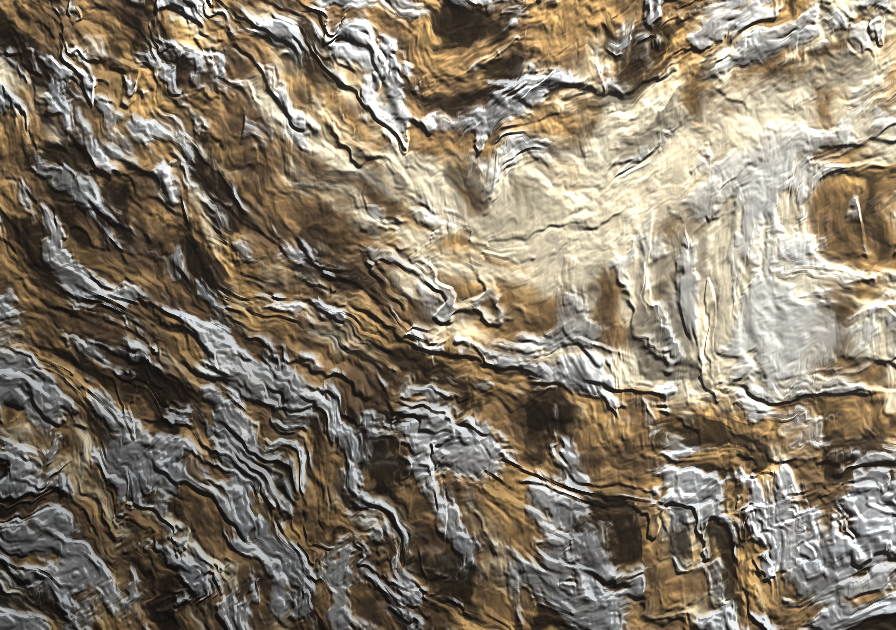
Reproduce this texture procedurally as a Shadertoy shader.

```glsl
// Wet cave wall: folded flowstone shelves with drips over ochre rock.
#define SHELVES 7.5
#define FINE_SHELVES 17.0
#define DRIP_LENGTH 0.5
#define RELIEF_GAIN 0.38
#define LIGHT_STEP 0.005
#define SHADOW vec3(0.10, 0.09, 0.085)
#define UMBER vec3(0.37, 0.30, 0.23)
#define OCHRE vec3(0.76, 0.61, 0.39)
#define CREAM vec3(0.91, 0.87, 0.76)
#define SILVER vec3(0.66, 0.68, 0.70)

vec2 hash2(vec2 p) {
    vec3 q = fract(p.xyx * vec3(0.1031, 0.1030, 0.0973));
    q += dot(q, q.yzx + 33.33);
    return fract((q.xx + q.yz) * q.zy);
}

// Cellular noise: distance to the nearest scattered point.
float cells(vec2 p) {
    vec2 cell = floor(p), local = fract(p);
    float nearest = 2.0;
    for (int j = -1; j <= 1; j++)
        for (int i = -1; i <= 1; i++) {
            vec2 offset = vec2(i, j);
            vec2 d = offset + hash2(cell + offset + 40.0) - local;
            nearest = min(nearest, dot(d, d));
        }
    return sqrt(nearest);
}

// Layered, rotated and bent sines, roughly -0.8 to 0.8.
float sines(vec2 p) {
    float sum = 0.0, amp = 0.5;
    for (int i = 0; i < 5; i++) {
        p = mat2(0.8, 0.6, -0.6, 0.8) * p * 1.9 + 1.7;
        p += 0.7 * sin(p.yx * 0.9 + float(i));
        sum += amp * sin(p.x) * sin(p.y);
        amp *= 0.56;
    }
    return sum;
}

// Height across the folds: they fall from the left and fan out at the right.
float foldHeight(vec2 p) {
    float left = 0.72 * max(0.68 - p.x, 0.0);
    float fan = mix(-0.25, 0.40, smoothstep(0.38, 0.72, p.y));
    return p.y - left - fan * max(p.x - 0.78, 0.0);
}

vec2 foldSpace(vec2 p) {
    float bend = mix(0.09, 0.04, smoothstep(0.1, 0.65, p.y));
    p += bend * vec2(sines(p * 3.5), sines(p * 3.5 + 9.0));
    return vec2(p.x, foldHeight(p));
}

// Profile of one shelf: a steep underside, a lip, then a slow fall.
float shelf(float s) {
    float f = fract(s);
    return smoothstep(0.0, 0.2, f) * (1.0 - f);
}

// x: surface height, y: strength of the shelf lip, z: silver deposit.
vec3 relief(vec2 p) {
    vec2 w = foldSpace(p);
    float teeth = pow(0.5 + 0.5 * sin(p.x * 75.0 + 5.0 * sines(p * 5.0)), 3.0);
    teeth *= smoothstep(0.0, 0.4, sines(p * 5.0 + 3.0));
    float coarse = shelf(w.y * SHELVES + 1.0 * sines(w * vec2(3.5, 6.0)) + DRIP_LENGTH * teeth);
    float fine = shelf(w.y * FINE_SHELVES + 1.6 * sines(w * vec2(6.0, 10.0) + 5.0) + teeth);
    coarse *= smoothstep(-0.25, 0.3, sines(w * vec2(6.0, 8.0) + 21.0));
    fine *= smoothstep(-0.2, 0.35, sines(w * vec2(9.0, 12.0) + 50.0));
    float lip = coarse * 0.8 + fine * 0.5;

    // Broken silver crust, in strands lower down
    vec2 bent = w + 0.03 * vec2(sines(p * 11.0), sines(p * 11.0 + 4.0));
    float low = 1.0 - smoothstep(0.25, 0.55, w.y);
    float crust = 0.55 * lip + 0.6 * sines(bent * vec2(12.0, 17.0) + 60.0) + 0.16 * low
        + 0.4 * low * sines(vec2(15.0 * p.x + 5.0 * p.y, 7.0 * p.y - 3.0 * p.x) + 8.0)
        + 0.4 * sines(w * vec2(5.0, 9.0) + 31.0);
    float silver = smoothstep(0.20, 0.50, crust);

    // Lumps of several sizes, bent so that no grid shows
    float h = 0.032 * coarse + 0.015 * fine + 0.012 * silver;
    h -= 0.020 * cells(bent * vec2(13.0, 21.0));
    h -= 0.012 * cells(bent * vec2(31.0, 45.0) + 7.0);
    h -= 0.007 * cells(bent * vec2(70.0, 90.0) + 3.0);
    return vec3(h, lip, silver);
}

void mainImage(out vec4 fragColor, in vec2 fragCoord) {
    vec2 p = fragCoord / iResolution.y;
    vec2 w = foldSpace(p);
    vec3 surface = relief(p);
    float lit = relief(p + LIGHT_STEP * vec2(0.45, 0.89)).x;
    float slope = (surface.x - lit) / LIGHT_STEP;

    // Where each mineral lies
    float band = (w.y - 0.61) / 0.13;
    float pale = exp(-band * band) * smoothstep(0.3, 0.75, p.x);
    float patches = sines(w * vec2(4.0, 8.0) + 2.0);
    float stain = sines(w * vec2(6.0, 13.0) + 14.0);
    float mottle = sines(w * vec2(13.0, 20.0) + 90.0);
    float grain = sines(p * 26.0 + 6.0);
    float creamMask = smoothstep(0.15, 0.65,
        0.75 * pale + 0.5 * patches + 0.5 * mottle + 0.25 * surface.y);
    float silverMask = surface.z * (1.0 - 0.45 * pale);

    // Layered colours
    float warmth = 0.38 + 0.7 * stain + 0.45 * grain + 0.2 * smoothstep(0.4, 1.2, p.x);
    vec3 color = mix(UMBER, OCHRE, clamp(warmth, 0.0, 1.0));
    color = mix(color, CREAM, 0.85 * creamMask);
    color = mix(color, SILVER, 0.85 * silverMask);

    // Relief, dark pockets and the falloff of the lamp
    slope *= mix(1.0, 0.55, pale);
    float shade = clamp(0.95 + RELIEF_GAIN * slope, 0.08, 1.35);
    float pocket = smoothstep(0.05, 0.38, sines(w * vec2(9.0, 16.0) + 77.0) + 0.3 * grain);
    pocket *= (1.0 - 0.8 * pale) * (1.0 - 0.65 * silverMask);
    float lamp = mix(0.60, 1.14, smoothstep(0.1, 1.15, 0.55 * p.x + 0.75 * p.y));
    color = mix(SHADOW, color, shade * (1.0 - 0.78 * pocket));
    color *= lamp * (1.0 + 0.14 * grain);

    // Wet glints on the lips
    float glint = smoothstep(0.6, 1.3, slope) * (0.2 + silverMask);
    color += 0.16 * glint * vec3(0.92, 0.97, 1.0);
    fragColor = vec4(clamp(color, 0.0, 1.0), 1.0);
}
```
